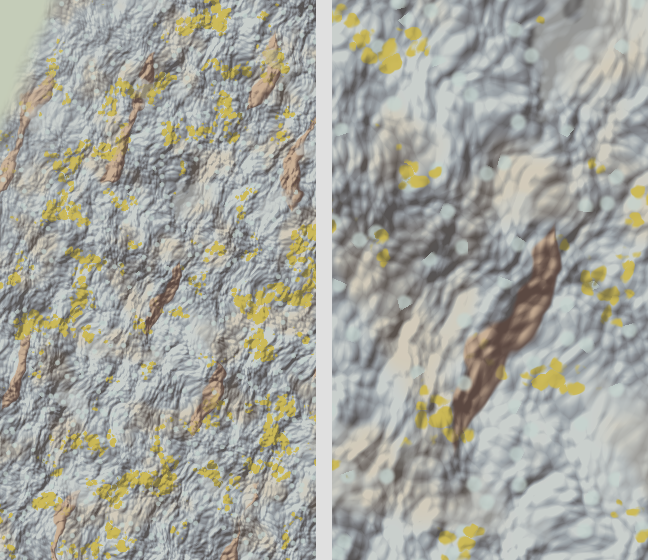
Left, the full canvas; right, a detail of the centre.
A Shadertoy shader for this texture:

```glsl
// Weathered grey tree bark with leaning fissures and clusters of yellow lichen.

const float GRAIN_LEAN = 0.40;        // radians from vertical
const vec2  PLATE_SCALE = vec2(22.0, 9.0);
const float FISSURE_COLUMNS = 6.5;
const float FISSURE_HALF_WIDTH = 0.015;
const float LICHEN_SCALE = 88.0;
const float LICHEN_RADIUS = 0.66;
const float SPECK_SCALE = 70.0;
const vec2  LIGHT_STEP = vec2(-0.0025, 0.0032);
const float MEAN_TONE = 0.615;

const vec3 CHARCOAL = vec3(0.34, 0.33, 0.33);
const vec3 MID_GREY = vec3(0.50, 0.51, 0.53);
const vec3 SLATE    = vec3(0.62, 0.65, 0.67);
const vec3 PALE     = vec3(0.79, 0.81, 0.80);
const vec3 UMBER    = vec3(0.36, 0.28, 0.25);
const vec3 TAN      = vec3(0.79, 0.68, 0.57);
const vec3 OLIVE    = vec3(0.50, 0.46, 0.25);
const vec3 YELLOW   = vec3(0.80, 0.72, 0.30);
const vec3 MINT     = vec3(0.77, 0.83, 0.81);
const vec3 FOLIAGE  = vec3(0.77, 0.80, 0.72);

vec2 hash2(vec2 c) {
    vec3 q = fract(c.xyx * vec3(0.1031, 0.1030, 0.0973));
    q += dot(q, q.yzx + 33.33);
    return fract((q.xx + q.yz) * q.zy);
}

// Cellular noise: x is the distance to the nearest point, y its random id
vec2 cells(vec2 p) {
    vec2 base = floor(p);
    vec2 nearest = vec2(9.0, 0.0);
    for (int j = -1; j <= 1; j++)
    for (int i = -1; i <= 1; i++) {
        vec2 cell = base + vec2(i, j);
        vec2 jitter = hash2(cell);
        float d = length(cell + jitter - p);
        if (d < nearest.x) nearest = vec2(d, fract(jitter.x * 7.0 + jitter.y * 13.0));
    }
    return nearest;
}

// Layered sines, roughly -1 to 1
float waves(vec2 p) {
    float sum = 0.0, amp = 0.5;
    for (int i = 0; i < 4; i++) {
        p = mat2(0.8, 0.6, -0.6, 0.8) * p * 1.7 + 1.3;
        sum += amp * sin(p.x + 1.5 * sin(p.y));
        amp *= 0.6;
    }
    return sum;
}

// x runs across the bark grain, y along it
vec2 grainSpace(vec2 p) {
    float s = sin(GRAIN_LEAN), c = cos(GRAIN_LEAN);
    return vec2(c * p.x - s * p.y, s * p.x + c * p.y);
}

// Depth of the bark surface: long plates first, round crumbs last
float barkDepth(vec2 p) {
    vec2 g = grainSpace(p) + 0.012 * vec2(waves(p * 14.0), waves(p * 14.0 + 7.0));
    vec2 scale = PLATE_SCALE;
    float depth = 0.0, amp = 0.5;
    for (int i = 0; i < 4; i++) {
        depth += amp * cells(g * scale + 17.0 * float(i)).x;
        scale *= vec2(1.9, 2.3);
        amp *= 0.7;
    }
    return depth;
}

vec3 barkColour(float tone) {
    vec3 col = mix(CHARCOAL, MID_GREY, clamp((tone - 0.34) / 0.17, 0.0, 1.0));
    col = mix(col, SLATE, clamp((tone - 0.51) / 0.13, 0.0, 1.0));
    return mix(col, PALE, clamp((tone - 0.64) / 0.16, 0.0, 1.0));
}

// x: opening mask, y: position across the opening from -1 to 1
vec2 fissure(vec2 p) {
    vec2 g = grainSpace(p);
    float across = g.x + 0.022 * waves(p * 9.0 + 3.0) + 0.006 * waves(p * 45.0);
    float x = across * FISSURE_COLUMNS;
    vec2 rnd = hash2(vec2(floor(x) + 40.0, 5.0));
    float side = (fract(x) - 0.5 - 0.4 * (rnd.x - 0.5)) / FISSURE_COLUMNS;
    float phase = 6.28 * rnd.y;
    float gape = sin(g.y * 13.0 + phase) + 0.5 * sin(g.y * 31.0 + phase * 3.0);
    float halfWidth = FISSURE_HALF_WIDTH * smoothstep(0.1, 0.9, gape);
    float mask = smoothstep(0.001, -0.003, abs(side) - halfWidth) * smoothstep(0.0, 0.004, halfWidth);
    return vec2(mask, side / max(halfWidth, 0.001));
}

void mainImage(out vec4 fragColor, in vec2 fragCoord) {
    vec2 p = fragCoord / iResolution.y;

    // Bark relief, softer toward the hazy upper left
    float depth = barkDepth(p);
    float light = barkDepth(p + LIGHT_STEP) - depth;
    float tone = MEAN_TONE + 0.6 * (0.57 - depth) + 1.15 * light + 0.07 * waves(p * 9.0);
    float haze = smoothstep(0.5, -0.1, p.x + 0.6 * (1.0 - p.y));
    tone = mix(tone, MEAN_TONE + 0.03, 0.45 * haze);
    vec3 col = barkColour(tone);
    col = mix(col, col * vec3(1.04, 0.98, 0.91), smoothstep(0.0, 0.7, waves(p * 17.0 + 9.0)));

    // Exposed wood in the fissures, shadowed along one lip
    vec2 crack = fissure(p);
    float woodLight = smoothstep(0.35, 0.75, tone) * smoothstep(0.95, 0.2, crack.y);
    col = mix(col, mix(UMBER, TAN, woodLight), 0.9 * crack.x);

    // Pale crusts and small mint specks
    float crust = smoothstep(0.6, 0.8, waves(p * 11.0 + 21.0) + 0.15 * waves(p * 70.0));
    col = mix(col, PALE, 0.55 * crust);
    vec2 speck = cells(p * SPECK_SCALE + 31.0);
    col = mix(col, MINT, 0.7 * step(0.82, speck.y) * smoothstep(0.42, 0.2, speck.x));

    // Yellow lichen grains gathered in clusters
    float cluster = waves(p * 26.0 + 4.0) + 0.6 * waves(p * 8.0 + 12.0) - 0.25 * haze;
    vec2 grain = cells(p * LICHEN_SCALE + 0.25 * waves(p * 120.0));
    float radius = LICHEN_RADIUS * smoothstep(0.15, 0.95, cluster) * (0.7 + 0.5 * grain.y);
    float lichen = smoothstep(0.1, -0.1, grain.x - radius) * smoothstep(0.08, 0.2, radius);
    float lichenLight = smoothstep(0.38, 0.72, tone + 0.2 * (grain.y - 0.4));
    col = mix(col, mix(OLIVE, YELLOW, lichenLight), 0.9 * lichen * (1.0 - 0.6 * crack.x));

    // Haze and the blurred backdrop beyond the trunk
    col = mix(col, PALE, 0.18 * haze);
    float trunkEdge = p.x - 0.098 + 0.40 * (1.0 - p.y) + 0.006 * waves(p * 18.0);
    col = mix(FOLIAGE, col, smoothstep(-0.025, 0.02, trunkEdge));

    fragColor = vec4(clamp(col, 0.0, 1.0), 1.0);
}
```
